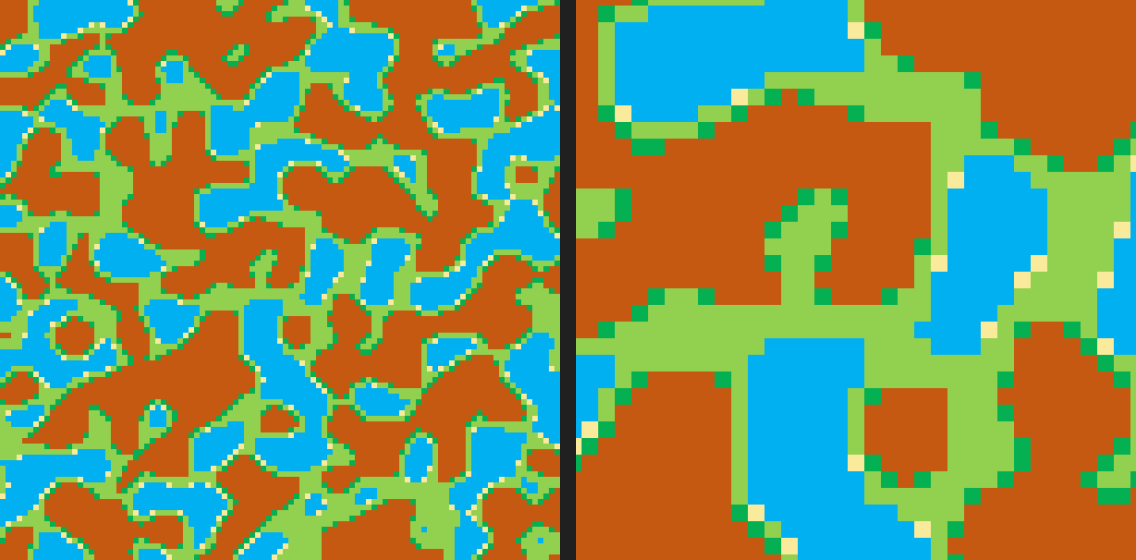
Left: the whole. Right: its middle third, enlarged.
Write a Shadertoy shader that draws this texture.

```glsl
// Tile map of blue lakes with grassy shores, sandy corners and brown land.

const float TILES = 101.0;        // tiles along the canvas height
const int WAVES = 20;             // sine layers in the terrain
const float LOW_FREQ = 0.02;      // cycles per tile of the broadest wave
const float HIGH_FREQ = 0.115;    // cycles per tile of the finest wave
const float WATER_LEVEL = 0.69;   // heights above are lake
const float GRASS_LEVEL = -0.12;  // heights above are grass
const float SAND_CHANCE = 0.55;   // share of lake corners that are sandy

const vec3 EARTH = vec3(0.776, 0.349, 0.067);
const vec3 LAKE = vec3(0.0, 0.69, 0.945);
const vec3 GRASS = vec3(0.573, 0.816, 0.314);
const vec3 BUSH = vec3(0.02, 0.69, 0.32);
const vec3 SAND = vec3(0.98, 0.92, 0.61);

const float TAU = 6.2831853;
const float GOLDEN_ANGLE = 2.39996;
const int IS_EARTH = 0;
const int IS_GRASS = 1;
const int IS_LAKE = 2;

// Terrain heights of the 5 by 5 tiles around the current one
float heights[25];

float hash(vec2 p) {
    return fract(sin(dot(p, vec2(127.1, 311.7))) * 43758.5);
}

// Layered sines in spread directions, scaled to unit variance
float terrain(vec2 tile) {
    float sum = 0.0;
    for (int i = 0; i < WAVES; i++) {
        float k = float(i);
        float freq = mix(LOW_FREQ, HIGH_FREQ, (k + 0.5) / float(WAVES));
        float angle = k * GOLDEN_ANGLE;
        float phase = hash(vec2(k, 3.0));
        float travel = dot(tile, vec2(cos(angle), sin(angle)));
        sum += sin(TAU * (freq * travel + phase));
    }
    return sum * sqrt(2.0 / float(WAVES));
}

float heightAt(int x, int y) {
    return heights[(y + 2) * 5 + x + 2];
}

// Ground type of a nearby tile; every lake gets a rim of grass
int ground(int x, int y) {
    if (heightAt(x, y) > WATER_LEVEL) return IS_LAKE;
    float highest = heightAt(x, y);
    for (int j = -1; j <= 1; j++)
        for (int i = -1; i <= 1; i++)
            highest = max(highest, heightAt(x + i, y + j));
    bool grassy = heightAt(x, y) > GRASS_LEVEL || highest > WATER_LEVEL;
    return grassy ? IS_GRASS : IS_EARTH;
}

vec3 tileColor(vec2 tile) {
    for (int j = 0; j < 5; j++)
        for (int i = 0; i < 5; i++)
            heights[j * 5 + i] = terrain(tile + vec2(i - 2, j - 2));

    int here = ground(0, 0);
    if (here == IS_LAKE) return LAKE;
    if (here == IS_EARTH) return EARTH;

    // Stair corners of the grass turn to sand by water, bush by earth
    int left = ground(-1, 0);
    int right = ground(1, 0);
    int below = ground(0, -1);
    int above = ground(0, 1);
    bool lakeCorner = (left == IS_LAKE || right == IS_LAKE)
                   && (below == IS_LAKE || above == IS_LAKE);
    bool earthCorner = (left == IS_EARTH || right == IS_EARTH)
                    && (below == IS_EARTH || above == IS_EARTH);
    if (lakeCorner && hash(tile) < SAND_CHANCE) return SAND;
    return earthCorner ? BUSH : GRASS;
}

void mainImage(out vec4 fragColor, in vec2 fragCoord) {
    float pixel = TILES / iResolution.y;
    vec2 p = fragCoord * pixel;

    // Box filter over the tiles that this pixel covers
    vec2 first = floor(p - 0.5 * pixel);
    vec2 share = clamp((p + 0.5 * pixel - first - 1.0) / pixel, 0.0, 1.0);
    vec3 color = vec3(0.0);
    for (int j = 0; j < 2; j++) {
        for (int i = 0; i < 2; i++) {
            float weight = (i == 1 ? share.x : 1.0 - share.x)
                         * (j == 1 ? share.y : 1.0 - share.y);
            if (weight > 0.001)
                color += weight * tileColor(first + vec2(i, j));
        }
    }
    fragColor = vec4(color, 1.0);
}
```
